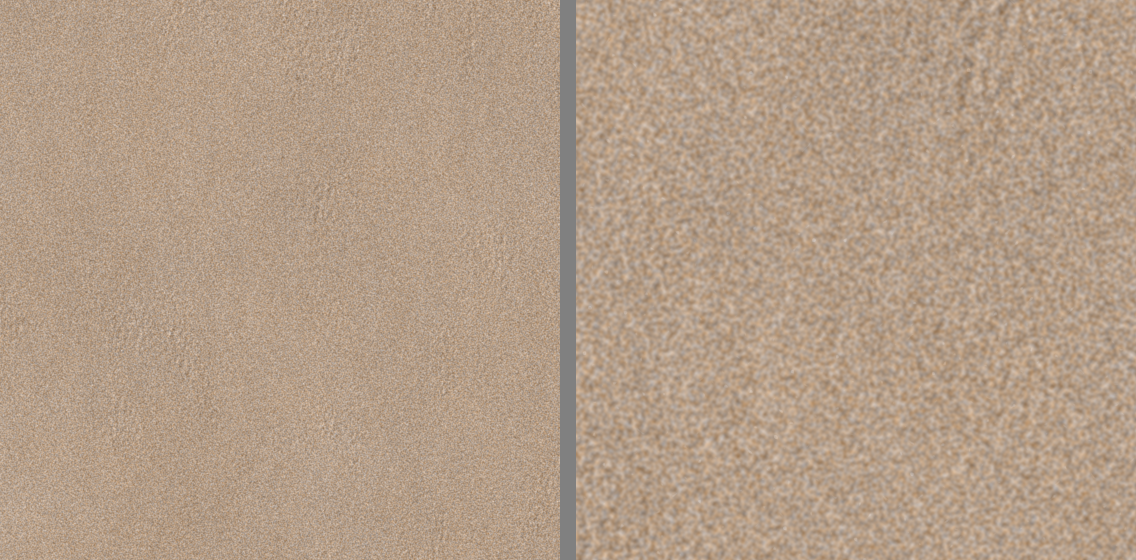
Left, the full canvas; right, a detail of the centre.
Reproduce this texture procedurally as a WebGL 1 fragment shader.

```glsl
precision highp float;
// Fine dry sand: tiny light and dark grains that drift between warm and grey,
// over faint broad tone changes, with a few crumbly patches in raised relief.
// All layers are gradient noise, scaled to a deviation of about one.

#define GRAIN_SCALE 335.0
#define CLUMP_SCALE 150.0
#define GRAIN_CONTRAST 0.039
#define CLUMP_CONTRAST 0.017
#define WARMTH_SPREAD 1.15
#define RELIEF_SCALE 125.0
#define RELIEF_DEPTH 0.024
#define TONE_DRIFT 0.008
#define GLINT_STRENGTH 0.07
#define SAND_COLOR vec3(0.707, 0.618, 0.535)
#define WARM_SHIFT vec3(0.006, -0.009, -0.026)

uniform vec2 u_resolution;

float hash(vec2 cell) {
  vec3 q = fract(vec3(cell.xyx) * vec3(0.1031, 0.1030, 0.0973));
  q += dot(q, q.yzx + 33.33);
  return fract((q.x + q.y) * q.z);
}

// Dot product of a random unit gradient with the offset from its lattice point.
float cornerSlope(vec2 cell, vec2 offset) {
  float angle = 6.28318 * hash(cell);
  return dot(vec2(cos(angle), sin(angle)), offset);
}

float gradientNoise(vec2 p) {
  vec2 cell = floor(p);
  vec2 f = fract(p);
  vec2 blend = f * f * f * (f * (f * 6.0 - 15.0) + 10.0);
  vec2 e = vec2(1.0, 0.0);
  float low = mix(cornerSlope(cell, f),
                  cornerSlope(cell + e.xy, f - e.xy), blend.x);
  float high = mix(cornerSlope(cell + e.yx, f - e.yx),
                   cornerSlope(cell + e.xx, f - e.xx), blend.x);
  return 4.0 * mix(low, high, blend.y);
}

// Turns the lattice so that its axes do not line up with the canvas.
vec2 turn(vec2 p, float angle) {
  float c = cos(angle);
  float s = sin(angle);
  return mat2(c, s, -s, c) * p;
}

// Two grain sizes mixed, so that the grains look uneven.
float grainNoise(vec2 uv, float angle, float shift) {
  return 0.85 * gradientNoise(turn(uv, angle) * GRAIN_SCALE + shift)
       + 0.55 * gradientNoise(turn(uv, angle + 0.5) * GRAIN_SCALE * 0.67 + shift + 90.0);
}

// Height of the crumbs, slightly drawn out along the vertical.
float crumbHeight(vec2 uv) {
  vec2 p = turn(uv * vec2(1.0, 0.75), 0.25) * RELIEF_SCALE;
  return gradientNoise(p + 71.0) + 0.5 * gradientNoise(p * 1.9 + 13.0);
}

void main() {
  vec2 uv = gl_FragCoord.xy / min(u_resolution.x, u_resolution.y);

  // Grains and small clumps of them
  float clump = 0.8 * gradientNoise(turn(uv, 1.1) * CLUMP_SCALE + 200.0)
              + 0.5 * gradientNoise(turn(uv, 0.4) * CLUMP_SCALE * 0.45 + 250.0);
  float light = GRAIN_CONTRAST * grainNoise(uv, 0.6, 300.0) + CLUMP_CONTRAST * clump;

  // Warm and grey grains, independent of their lightness
  float warmth = 0.9 * grainNoise(uv, 0.3, 500.0)
               + 0.4 * gradientNoise(turn(uv, 0.9) * CLUMP_SCALE + 400.0);

  // Broad tone changes and faint upright streaks
  float drift = 0.7 * gradientNoise(uv * vec2(4.0, 2.5) + 20.3)
              + 0.6 * gradientNoise(uv * vec2(24.0, 11.0) + 30.6);
  light += TONE_DRIFT * drift;
  warmth += 0.1 * gradientNoise(uv * 3.0 + 40.7)
          + 0.12 * gradientNoise(uv * vec2(20.0, 12.0) + 45.2);

  // Crumbly patches, lit from the upper left
  float patches = gradientNoise(uv * vec2(6.0, 3.5) + 60.1)
                + 0.9 * gradientNoise(uv * vec2(19.0, 9.0) + 80.5);
  float rough = mix(0.1, 1.0, smoothstep(0.4, 2.2, patches));
  vec2 toLight = vec2(-0.0014, 0.0009);
  float slope = crumbHeight(uv - toLight) - crumbHeight(uv + toLight);
  light += RELIEF_DEPTH * rough * slope;

  // Sparse pale glints
  float glint = smoothstep(1.7, 2.5, gradientNoise(turn(uv, 0.8) * GRAIN_SCALE * 0.7 + 700.0));
  light += GLINT_STRENGTH * glint;
  warmth -= glint;

  vec3 color = SAND_COLOR + light + WARM_SHIFT * WARMTH_SPREAD * warmth;
  gl_FragColor = vec4(clamp(color, 0.0, 1.0), 1.0);
}
```
